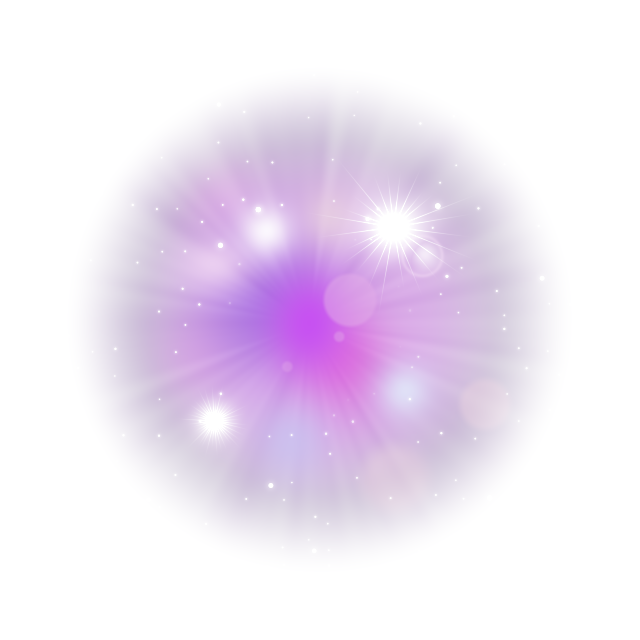
This background is drawn by a WebGL 1 fragment shader. Its source:

```glsl
precision highp float;

uniform vec2 u_resolution;

const vec3 WHITE = vec3(1.0);
const vec3 LILAC = vec3(0.84, 0.67, 0.90);
const vec3 GREY_MAUVE = vec3(0.81, 0.77, 0.85);
const vec3 VIOLET = vec3(0.64, 0.43, 0.88);
const vec3 MAGENTA = vec3(0.88, 0.42, 0.86);
const vec3 ORCHID = vec3(0.78, 0.31, 0.95);
const vec3 PINK = vec3(0.89, 0.68, 0.91);
const vec3 PALE_PINK = vec3(0.94, 0.84, 0.95);
const vec3 BLUSH = vec3(0.91, 0.82, 0.88);
const vec3 PALE_BLUE = vec3(0.88, 0.89, 0.97);
const vec3 PERIWINKLE = vec3(0.79, 0.76, 0.94);

const vec2 CENTER = vec2(0.5);
const vec2 BURST = vec2(0.483, 0.495);
const vec2 BIG_STAR = vec2(0.615, 0.645);
const vec2 SMALL_STAR = vec2(0.335, 0.342);
const float FADE_START = 0.26;
const float FADE_END = 0.402;
const float STREAK_STRENGTH = 0.11;
const float TAU = 6.28319;

float hash(vec2 p) {
  vec3 q = fract(p.xyx * 0.1031);
  q += dot(q, q.yzx + 33.33);
  return fract((q.x + q.y) * q.z);
}

float noise(vec2 p) {
  vec2 cell = floor(p);
  vec2 f = fract(p);
  f = f * f * (3.0 - 2.0 * f);
  float low = mix(hash(cell), hash(cell + vec2(1.0, 0.0)), f.x);
  float high = mix(hash(cell + vec2(0.0, 1.0)), hash(cell + 1.0), f.x);
  return mix(low, high, f.y);
}

float glow(vec2 p, vec2 center, vec2 size) {
  vec2 d = (p - center) / size;
  return exp(-dot(d, d));
}

float disc(vec2 p, vec2 center, float radius, float blur) {
  return 1.0 - smoothstep(radius - blur, radius + blur, length(p - center));
}

// Thin spikes, one per angular sector, of varied angle and length
float spikes(vec2 d, float count, float reach, float width) {
  float dist = length(d);
  float turn = (atan(d.y, d.x + 0.00001) / TAU + 0.5) * count;
  float id = floor(turn);
  float offset = fract(turn) - mix(0.3, 0.7, hash(vec2(id, count)));
  float span = reach * mix(0.5, 1.0, hash(vec2(id, count + 7.0)));
  float across = abs(offset) * TAU / count * dist;
  return exp(-across * across / (width * width)) * (1.0 - smoothstep(0.2 * span, span, dist));
}

// One jittered dot with a soft halo in some of the grid cells
float specks(vec2 p, float grid, float chance, float radius, float seed, float pixel) {
  vec2 cell = floor(p * grid) + seed;
  vec2 jitter = vec2(hash(cell + 3.1), hash(cell + 17.7));
  float dist = length(fract(p * grid) - mix(vec2(0.2), vec2(0.8), jitter)) / grid;
  float size = radius * mix(0.55, 1.0, hash(cell + 41.3));
  float core = 1.0 - smoothstep(size - pixel, size + pixel, dist);
  float halo = 0.35 * exp(-dist * dist / (size * size * 3.0));
  return max(core, halo) * step(hash(cell), chance);
}

void main() {
  float scale = min(u_resolution.x, u_resolution.y);
  float pixel = 0.7 / scale;
  vec2 p = (gl_FragCoord.xy - 0.5 * u_resolution) / scale + CENTER;
  float r = length(p - CENTER);

  // Mist with a saturated heart
  vec3 color = mix(LILAC, GREY_MAUVE, smoothstep(0.14, 0.31, r));
  color = mix(color, PINK, 0.6 * glow(p, vec2(0.35, 0.68), vec2(0.07)));
  color = mix(color, PINK, 0.5 * glow(p, vec2(0.31, 0.445), vec2(0.06)));
  color = mix(color, VIOLET, 0.85 * glow(p, vec2(0.425, 0.525), vec2(0.105, 0.11)));
  color = mix(color, MAGENTA, 0.85 * glow(p, vec2(0.53, 0.44), vec2(0.075, 0.085)));
  color = mix(color, ORCHID, 0.95 * glow(p, BURST, vec2(0.058, 0.075)));

  // Soft streaks radiating from the heart
  vec2 fromBurst = p - BURST;
  float burstDist = length(fromBurst);
  vec2 dir = fromBurst / max(burstDist, 0.0001);
  float streak = 0.6 * noise(dir * 5.0 + 20.0) + 0.4 * noise(dir * 14.0 + 50.0) - 0.5;
  color += STREAK_STRENGTH * streak * smoothstep(0.03, 0.15, burstDist) * vec3(0.8, 1.2, 0.5);

  // Tinted clouds of light
  color = mix(color, PALE_PINK, 0.85 * glow(p, vec2(0.336, 0.588), vec2(0.06, 0.042)));
  color = mix(color, BLUSH, 0.8 * glow(p, vec2(0.515, 0.661), vec2(0.045, 0.05)));
  color = mix(color, PERIWINKLE, 0.8 * glow(p, vec2(0.456, 0.312), vec2(0.055, 0.06)));
  color = mix(color, PALE_BLUE, 0.95 * glow(p, vec2(0.634, 0.389), vec2(0.043)));

  // Translucent bokeh discs and a lens ring
  color = mix(color, PINK, 0.5 * disc(p, vec2(0.547, 0.531), 0.041, 0.004));
  color = mix(color, BLUSH, 0.5 * disc(p, vec2(0.758, 0.368), 0.039, 0.008));
  color = mix(color, BLUSH, 0.5 * disc(p, vec2(0.618, 0.251), 0.052, 0.018));
  color = mix(color, PINK, 0.35 * disc(p, vec2(0.449, 0.427), 0.008, 0.003));
  color = mix(color, PINK, 0.4 * disc(p, vec2(0.53, 0.474), 0.008, 0.003));
  float ring = (length(p - vec2(0.66, 0.6)) - 0.031) / 0.003;
  color = mix(color, PALE_PINK, 0.45 * exp(-ring * ring));

  // White glows and stars
  float light = 0.92 * glow(p, vec2(0.417, 0.639), vec2(0.041));
  light = max(light, 0.75 * glow(p, vec2(0.664, 0.603), vec2(0.022)));
  light = max(light, 1.25 * glow(p, BIG_STAR, vec2(0.05, 0.045)));
  light = max(light, 1.15 * glow(p, SMALL_STAR, vec2(0.029)));
  light += 0.5 * spikes(p - BIG_STAR, 24.0, 0.15, 0.0009);
  light += 0.3 * spikes(p - SMALL_STAR, 36.0, 0.065, 0.0009);

  // Scattered dust around the heart
  float dust = specks(p, 30.0, 0.27, 0.0021, 11.0, pixel);
  dust = max(dust, specks(p, 11.0, 0.24, 0.0047, 83.0, pixel));
  light += dust * smoothstep(0.12, 0.19, r);
  color = mix(color, WHITE, clamp(light, 0.0, 1.0));

  // Round fade into white
  color = mix(color, WHITE, smoothstep(FADE_START, FADE_END, r));
  gl_FragColor = vec4(color, 1.0);
}
```
